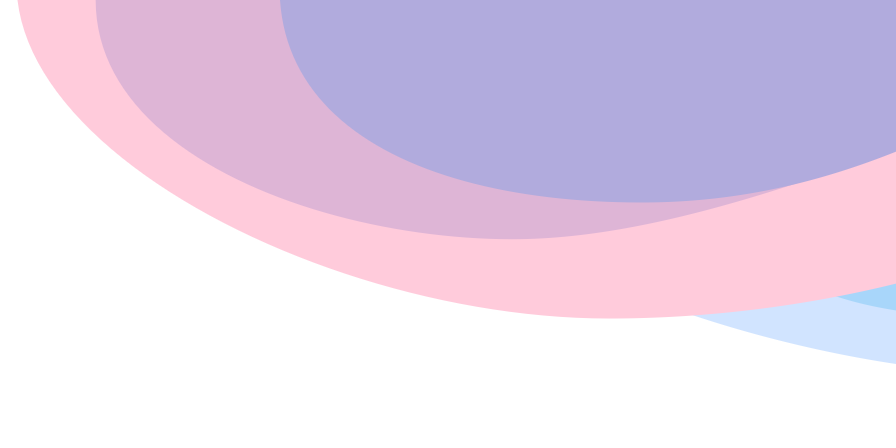
Give the GLSL for this background, as a Shadertoy shader.

```glsl
// Overlapping pastel waves hanging from the top right corner over white.
// Each wave is the area above a cubic Bezier edge; the edge is walked in short
// segments to get a signed distance, which gives a smooth one-pixel border.

vec2 bezier(vec2 a, vec2 b, vec2 c, vec2 d, float t) {
    float s = 1.0 - t;
    return s * s * s * a + 3.0 * s * s * t * b + 3.0 * s * t * t * c + t * t * t * d;
}

// Signed distance to a left-to-right edge, positive on the side nearer the top
float aboveCurve(vec2 p, vec2 a, vec2 b, vec2 c, vec2 d) {
    const int SEGMENTS = 48;
    float nearest = 10.0;
    float side = -1.0;
    vec2 start = a;
    for (int i = 1; i <= SEGMENTS; i++) {
        vec2 end = bezier(a, b, c, d, float(i) / float(SEGMENTS));
        vec2 along = end - start;
        vec2 offset = p - start;
        float h = clamp(dot(offset, along) / dot(along, along), 0.0, 1.0);
        nearest = min(nearest, length(offset - along * h));
        // Only the segment below or above the point decides the side
        if (p.x >= start.x && p.x < end.x && offset.y * along.x < along.y * offset.x) side = 1.0;
        start = end;
    }
    return side * nearest;
}

void paint(inout vec3 color, vec3 ink, float dist) {
    color = mix(color, ink, clamp(dist * iResolution.y + 0.5, 0.0, 1.0));
}

void mainImage(out vec4 fragColor, in vec2 fragCoord) {
    // x runs from 0 to 2, y is the depth below the top edge from 0 to 1
    vec2 uv = fragCoord / iResolution.xy;
    vec2 p = vec2(2.0 * uv.x, 1.0 - uv.y);
    vec3 color = vec3(1.0);

    // Blue waves showing below the pink one at the right
    float paleBlue = aboveCurve(p, vec2(1.458, 0.672), vec2(1.615, 0.732), vec2(1.810, 0.784), vec2(2.0, 0.8125));
    paint(color, vec3(0.82, 0.895, 1.0), paleBlue);
    float skyBlue = aboveCurve(p, vec2(1.797, 0.635), vec2(1.870, 0.667), vec2(1.932, 0.682), vec2(2.0, 0.693));
    paint(color, vec3(0.66, 0.84, 0.98), skyBlue);

    // Wide pink wave: descending half, then rising half
    float pink = max(
        aboveCurve(p, vec2(0.039, 0.0), vec2(0.083, 0.378), vec2(0.781, 0.711), vec2(1.359, 0.711)),
        aboveCurve(p, vec2(1.359, 0.711), vec2(1.589, 0.711), vec2(1.810, 0.680), vec2(2.0, 0.633)));
    paint(color, vec3(1.0, 0.795, 0.86), pink);

    // Mauve wave
    float mauve = max(
        aboveCurve(p, vec2(0.2135, 0.0), vec2(0.2135, 0.354), vec2(0.742, 0.534), vec2(1.143, 0.534)),
        aboveCurve(p, vec2(1.143, 0.534), vec2(1.406, 0.534), vec2(1.693, 0.443), vec2(2.0, 0.333)));
    paint(color, vec3(0.87, 0.71, 0.84), mauve);

    // Lavender wave on top
    float lavender = max(
        aboveCurve(p, vec2(0.625, 0.0), vec2(0.646, 0.3125), vec2(1.003, 0.452), vec2(1.432, 0.452)),
        aboveCurve(p, vec2(1.432, 0.452), vec2(1.641, 0.452), vec2(1.823, 0.409), vec2(2.0, 0.3385)));
    paint(color, vec3(0.695, 0.67, 0.865), lavender);

    fragColor = vec4(color, 1.0);
}
```
